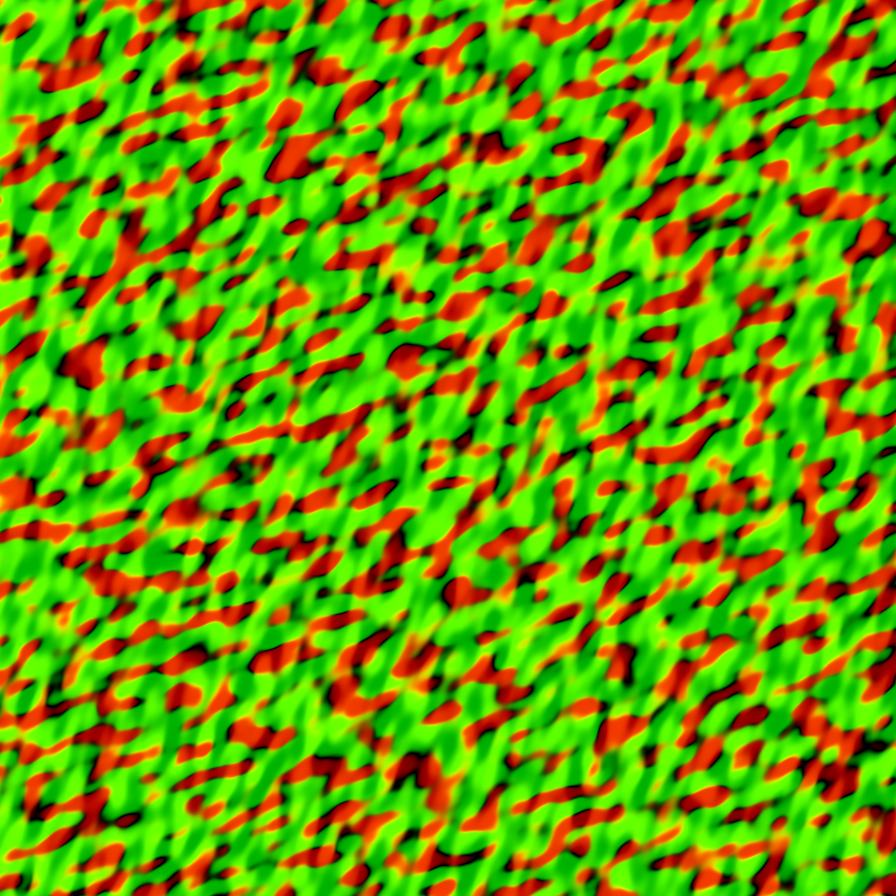
Reproduce this texture procedurally as a Shadertoy shader.

```glsl
const float FLAT_ANGLE = 0.36;                 // lean of the main strokes
const float STEEP_ANGLE = 1.05;                // lean of the joints between them
const vec2  FLAT_CELL = vec2(0.052, 0.0205);   // stroke length and thickness
const vec2  STEEP_CELL = vec2(0.040, 0.0190);
const vec2  STROKE_MIX = vec2(0.89, 0.46);     // weight of strokes and joints
const float HUE_BIAS = -0.40;                  // negative favours green
const float HUE_SHARPNESS = 2.3;
const float HUE_SPREAD = 0.34;

const float LIGHT_ANGLE = 1.20;                // steep lean of the light bands
const vec2  LIGHT_CELL = vec2(0.040, 0.0180);
const vec2  LIGHT_MIX = vec2(0.88, 0.47);      // weight of bands and joints
const float LIGHT_BIAS = 0.22;
const float LIGHT_SHARPNESS = 0.95;
const float RED_LEVEL = 0.39;                  // mean light inside each colour
const float GREEN_LEVEL = 0.53;
const float INNER_SPREAD = 0.20;               // light range inside the strokes
const float BORDER_SPREAD = 0.47;              // light range along their borders
const float BORDER_DIMMING = 0.06;
const vec2  LIGHT_TINT = vec2(1.12, 0.92);     // light lifts red more than green

const float RIM_WIDTH = 0.022;                 // bright left rim, dark right rim
const float RIM_STRENGTH = 0.9;
const float NOISE_GAIN = 2.9;                  // brings the layer sum to unit deviation

// Integer hash giving a unit gradient direction per lattice cell
vec2 cellGradient(ivec2 cell, uint seed) {
    uint h = uint(cell.x) * 1597334677u ^ uint(cell.y) * 3812015801u ^ seed * 2654435769u;
    h = (h ^ (h >> 16)) * 2246822519u;
    h = (h ^ (h >> 13)) * 3266489917u;
    h ^= h >> 16;
    float angle = float(h >> 8) / 16777216.0 * 6.28319;
    return vec2(cos(angle), sin(angle));
}

float gradientNoise(vec2 p, uint seed) {
    ivec2 cell = ivec2(floor(p));
    vec2 f = fract(p);
    vec2 w = f * f * f * (f * (f * 6.0 - 15.0) + 10.0);
    float corners[4];
    for (int i = 0; i < 4; i++) {
        ivec2 corner = ivec2(i & 1, i >> 1);
        corners[i] = dot(cellGradient(cell + corner, seed), f - vec2(corner));
    }
    return mix(mix(corners[0], corners[1], w.x), mix(corners[2], corners[3], w.x), w.y);
}

vec2 rotate(vec2 p, float angle) {
    float c = cos(angle), s = sin(angle);
    return vec2(c * p.x + s * p.y, c * p.y - s * p.x);
}

// Stretched noise: two lattices turned against each other hide the grid
float strokeField(vec2 p, float angle, vec2 cellSize, uint seed) {
    vec2 q = rotate(p, angle) / cellSize;
    float sum = gradientNoise(q, seed) + gradientNoise(rotate(q, 0.35) + 7.3, seed + 1u);
    return NOISE_GAIN * sum;
}

void mainImage(out vec4 fragColor, in vec2 fragCoord) {
    vec2 p = fragCoord / iResolution.y;
    float x = fragCoord.x / iResolution.x;

    // Signed balance: red above zero, green below
    float joints = strokeField(p, STEEP_ANGLE, STEEP_CELL, 23u);
    vec2 strokes = vec2(strokeField(p, FLAT_ANGLE, FLAT_CELL, 11u), joints);
    float balance = tanh(HUE_SHARPNESS * (dot(strokes, STROKE_MIX) + HUE_BIAS));
    float border = 1.0 - balance * balance;

    // Shared light: borders turn yellow at bright joints, black along flat strokes
    float rim = smoothstep(RIM_WIDTH, 0.0, x) - smoothstep(1.0 - RIM_WIDTH, 1.0, x);
    vec2 bands = vec2(strokeField(p, LIGHT_ANGLE, LIGHT_CELL, 37u), joints);
    float light = dot(bands, LIGHT_MIX) + LIGHT_BIAS + RIM_STRENGTH * rim;
    float level = mix(GREEN_LEVEL, RED_LEVEL, 0.5 + 0.5 * balance) - BORDER_DIMMING * border;
    float swing = mix(INNER_SPREAD, BORDER_SPREAD, border) * tanh(LIGHT_SHARPNESS * light);

    vec2 redGreen = level + swing * LIGHT_TINT + HUE_SPREAD * balance * vec2(1.0, -1.0);
    fragColor = vec4(clamp(redGreen, 0.0, 1.0), 0.0, 1.0);
}
```
